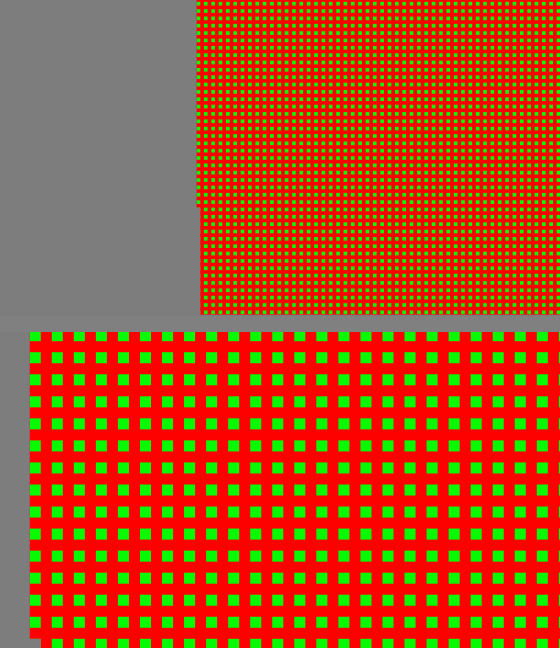
Top: the whole. Bottom: its middle third, enlarged.
This pattern is drawn by a WebGL 2 fragment shader. Its source:

```glsl
#version 300 es
precision highp float;
// A red field with a square lattice of green squares, beside a plain grey area.
// Axis-wise box coverage gives the squares; the field is an intersection of
// half planes whose left side steps in by half a cell near the bottom.

#define ROWS 43.0            // lattice cells over the canvas height
#define SQUARE_HALF 0.25     // half side of a square, in cells
#define LEFT_UPPER 26.75     // left side of the field, in cells
#define LEFT_LOWER 27.25     // left side below the step
#define STEP_ROW 28.25       // step position, in cells from the top
#define BOTTOM_STRIP 0.18    // grey strip under the field, in cells

uniform vec2 u_resolution;
out vec4 fragColor;

const vec3 GREY = vec3(0.49);
const vec3 RED = vec3(0.99, 0.005, 0.0);
const vec3 GREEN = vec3(0.02, 0.98, 0.01);

// Box-filtered coverage of a signed distance (positive inside)
float coverage(float inside, float pixel) {
    return clamp(inside / pixel + 0.5, 0.0, 1.0);
}

// Coverage of a bar centred in each unit cell
float bars(float x, float pixel) {
    return coverage(SQUARE_HALF - abs(fract(x) - 0.5), pixel);
}

void main() {
    // Cell units, measured from the top left corner
    float pixel = ROWS / u_resolution.y;
    vec2 cell = vec2(gl_FragCoord.x, u_resolution.y - gl_FragCoord.y) * pixel;

    // Green squares: columns on whole cells, rows on half cells
    float square = bars(cell.x + 0.5, pixel) * bars(cell.y, pixel);
    vec3 lattice = mix(RED, GREEN, square);

    // Field outline with its stepped left side
    float upperSide = coverage(cell.x - LEFT_UPPER, pixel);
    float lowerSide = coverage(cell.x - LEFT_LOWER, pixel);
    float belowStep = coverage(cell.y - STEP_ROW, pixel);
    float field = mix(upperSide, lowerSide, belowStep);
    field *= coverage(ROWS - BOTTOM_STRIP - cell.y, pixel);

    fragColor = vec4(mix(GREY, lattice, field), 1.0);
}
```
